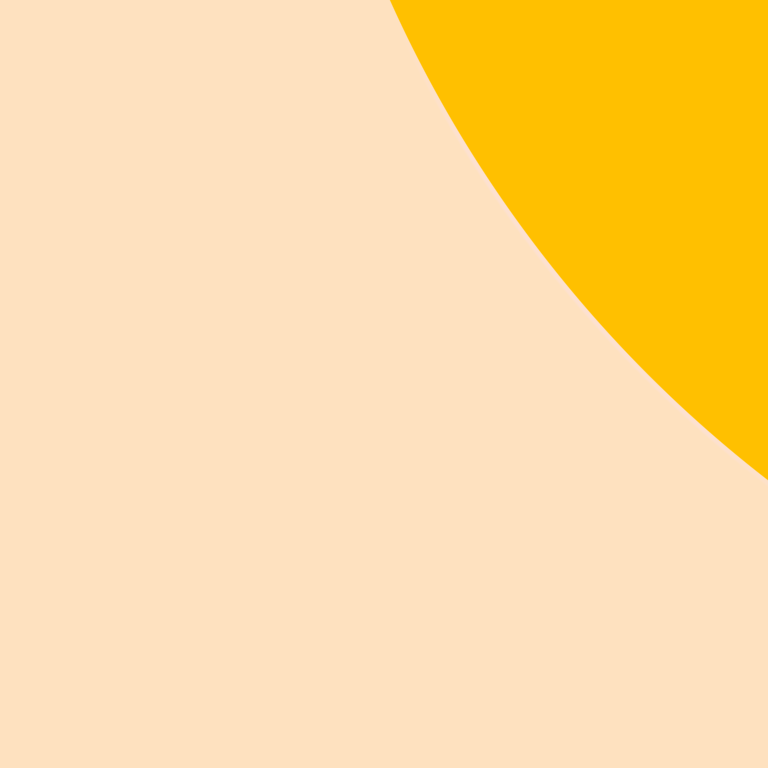
Give the GLSL for this background, as a WebGL 1 fragment shader.

```glsl
precision highp float;
// A flat peach field with a huge amber disc entering from the upper right.
// The disc is a circle distance function whose centre lies off the canvas;
// a thin pale rim follows its edge and thins out toward both ends.

uniform vec2 u_resolution;

const vec3 PEACH = vec3(0.996, 0.882, 0.749);
const vec3 AMBER = vec3(1.0, 0.753, 0.0);
const vec3 PALE_RIM = vec3(0.992, 0.882, 0.816);

const vec2 DISC_CENTRE = vec2(2.003, 1.671);
const float DISC_RADIUS = 1.639;
const float RIM_WIDTH = 0.006;

// Signed distance to a circle, negative inside.
float circleDistance(vec2 p, vec2 centre, float radius) {
  return length(p - centre) - radius;
}

// Smooth coverage of the region where the distance is negative.
float coverage(float dist, float softness) {
  return 1.0 - smoothstep(-softness, softness, dist);
}

// Rim strength along the arc: full in the middle, weaker at the borders.
float rimStrength(vec2 p) {
  return smoothstep(0.5, 0.62, p.x) * mix(1.0, 0.6, smoothstep(0.9, 1.0, p.x));
}

void main() {
  float shortSide = min(u_resolution.x, u_resolution.y);
  vec2 p = gl_FragCoord.xy / u_resolution;
  float softness = 0.8 / shortSide;

  float dist = circleDistance(p, DISC_CENTRE, DISC_RADIUS);

  // Pale rim just outside the disc, then the disc itself.
  float rim = coverage(dist - RIM_WIDTH, softness + 0.001) * rimStrength(p);
  vec3 colour = mix(PEACH, PALE_RIM, rim);
  colour = mix(colour, AMBER, coverage(dist, softness));

  gl_FragColor = vec4(colour, 1.0);
}
```
